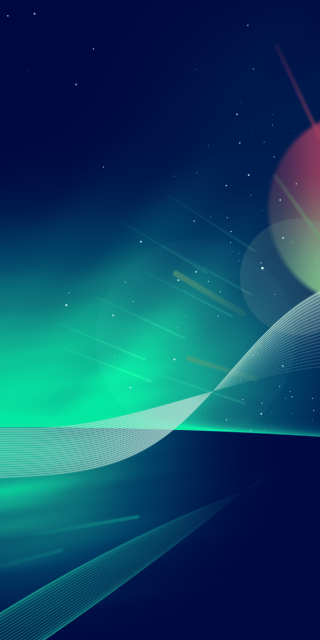
This background is drawn by a WebGL 2 fragment shader. Its source:

```glsl
#version 300 es
precision highp float;
// Aurora glow over a dark horizon, crossed by two twisted ribbons of fine lines.
// Glow strength is summed from soft blobs, shaped by stretched noise and mapped
// through a colour ramp; lens discs, light streaks and hashed stars lie on top.
uniform vec2 u_resolution;
out vec4 fragColor;

const vec3 NAVY = vec3(0.0, 0.03, 0.255);
const vec3 BLUE = vec3(0.005, 0.26, 0.41);
const vec3 TEAL = vec3(0.05, 0.47, 0.49);
const vec3 SEA = vec3(0.06, 0.67, 0.57);
const vec3 GREEN = vec3(0.02, 0.91, 0.63);
const vec3 PALE = vec3(0.72, 0.88, 0.83);

float hash(vec2 p) {
  vec3 q = fract(p.xyx * 0.1031);
  q += dot(q, q.yzx + 33.33);
  return fract((q.x + q.y) * q.z);
}

float noise(vec2 p) {
  vec2 i = floor(p), f = fract(p);
  f = f * f * (3.0 - 2.0 * f);
  float low = mix(hash(i), hash(i + vec2(1, 0)), f.x);
  float high = mix(hash(i + vec2(0, 1)), hash(i + vec2(1, 1)), f.x);
  return mix(low, high, f.y);
}

float blob(vec2 p, vec2 centre, vec2 radius) {
  vec2 q = (p - centre) / radius;
  return exp(-dot(q, q));
}

vec3 auroraRamp(float g) {
  vec3 c = mix(NAVY, BLUE, smoothstep(0.0, 0.38, g));
  c = mix(c, TEAL, smoothstep(0.3, 0.6, g));
  c = mix(c, SEA, smoothstep(0.55, 0.8, g));
  return mix(c, GREEN, smoothstep(0.75, 1.0, g));
}

float disc(vec2 p, vec2 centre, float radius, float soft) {
  return 1.0 - smoothstep(-soft, soft, length(p - centre) - radius);
}

// Capsule that brightens from a to b
float streak(vec2 p, vec2 a, vec2 b, float width, float soft) {
  vec2 d = b - a;
  float t = clamp(dot(p - a, d) / dot(d, d), 0.0, 1.0);
  float dist = length(p - a - d * t);
  return (1.0 - smoothstep(width - soft, width + soft, dist)) * (0.25 + 0.75 * t);
}

// x: place across the band, y: band coverage, z: fine lines
vec3 ribbon(float y, float a, float b, float count, float px) {
  float span = b - a;
  float s = clamp((y - a) / (abs(span) < 0.001 ? 0.001 : span), 0.0, 1.0);
  float cover = smoothstep(-px, px, y - min(a, b)) * smoothstep(-px, px, max(a, b) - y);
  float dist = (0.5 - abs(fract(s * count + 0.5) - 0.5)) * abs(span) / count;
  return vec3(s, cover, cover * (1.0 - smoothstep(0.0008, 0.0008 + px, dist)));
}

float stars(vec2 p, float cells, float density, float px) {
  vec2 cell = floor(p * cells);
  vec2 centre = cell + 0.2 + 0.6 * vec2(hash(cell + 17.0), hash(cell + 43.0));
  float size = hash(cell + 71.0);
  float radius = mix(0.001, 0.0036, size * size);
  float lit = step(hash(cell + 5.0), density) * mix(0.3, 0.85, size);
  return lit * disc(p, centre / cells, radius, px * 0.7);
}

void main() {
  vec2 p = gl_FragCoord.xy / u_resolution * vec2(1.0, 2.0);
  float px = 2.0 / u_resolution.y;
  float horizon = 0.667 - 0.032 * p.x * p.x;
  float above = smoothstep(-px, px, p.y - horizon);

  // Sky glow with slanting rays, ground glow with flat wisps
  float rays = noise(vec2(dot(p, vec2(0.77, -0.64)) * 9.0, dot(p, vec2(0.64, 0.77)) * 1.5));
  float wisps = noise(vec2(p.x * 2.5, (p.y - 0.15 * p.x) * 26.0));
  float sky = blob(p, vec2(0.0, 0.75), vec2(0.75, 0.42));
  sky += 0.27 * blob(p, vec2(0.55, 1.0), vec2(0.35, 0.36));
  sky += 0.15 * blob(p, vec2(0.9, 1.65), vec2(0.5, 0.45));
  sky = sky * (0.86 + 0.24 * rays) + 0.04 * (wisps - 0.5) * sky;
  sky += 0.75 * exp(-abs(p.y - horizon) / 0.014) * (1.0 - 0.25 * p.x);
  float ground = 0.85 * blob(p, vec2(0.0, 0.55), vec2(0.5, 0.34));
  ground *= 0.82 + 0.32 * wisps;
  vec3 color = auroraRamp(mix(ground, sky, above));

  // Lens discs
  color += 0.018 * disc(p, vec2(0.61, 0.94), 0.312, px) * above;
  vec3 lens = mix(vec3(0.55, 0.85, 0.56), vec3(0.66, 0.25, 0.38), smoothstep(1.1, 1.5, p.y));
  float lensAlpha = mix(0.32, 0.85, smoothstep(0.84, 1.02, p.x));
  color = mix(color, lens, lensAlpha * disc(p, vec2(1.146, 1.349), 0.307, 0.012));
  color = mix(color, vec3(0.5, 0.62, 0.58), 0.2 * disc(p, vec2(0.932, 1.135), 0.182, px));

  // Light streaks: a few strong ones, then faint scattered ones
  vec3 olive = vec3(0.42, 0.62, 0.45);
  color = mix(color, olive, 0.55 * streak(p, vec2(0.76, 1.02), vec2(0.55, 1.145), 0.009, 0.004));
  color = mix(color, olive, 0.5 * streak(p, vec2(0.8, 0.815), vec2(0.59, 0.88), 0.008, 0.004));
  color = mix(color, olive, 0.65 * streak(p, vec2(0.86, 1.45), vec2(1.02, 1.23), 0.006, 0.005));
  color = mix(color, lens, 0.5 * streak(p, vec2(0.865, 1.855), vec2(1.0, 1.57), 0.007, 0.005));
  color = mix(color, SEA, 0.5 * streak(p, vec2(0.11, 0.33), vec2(0.43, 0.385), 0.005, 0.005));
  color = mix(color, TEAL, 0.6 * streak(p, vec2(0.0, 0.23), vec2(0.19, 0.28), 0.006, 0.005));
  for (float i = 0.0; i < 8.0; i++) {
    vec2 start = vec2(0.05 + 0.6 * hash(vec2(i, 3.0)), 0.83 + 0.08 * i);
    vec2 end = start + vec2(0.27, -0.09 - 0.012 * i);
    color += vec3(0.05, 0.09, 0.04) * streak(p, start, end, 0.003, 0.003) * above;
  }

  // Upper ribbon, twisting where its two edges cross
  float edgeA = 0.664 + 0.19 * smoothstep(0.1, 1.1, p.x);
  float edgeB = 0.5 + 0.68 / (1.0 + exp(-6.8 * (p.x - 0.72)));
  vec3 band = ribbon(p.y, edgeA, edgeB, 22.0, px);
  float past = smoothstep(0.58, 0.78, p.x);
  float fill = mix(mix(0.16, 0.52, smoothstep(0.0, 0.55, p.x)), 0.5 * band.x * band.x, past);
  color = mix(color, PALE, fill * band.y + 0.26 * band.z * mix(1.0, 0.4 + 0.6 * band.x, past));

  // Lower ribbon, fading to the right
  float edgeC = 0.086 + p.x * (0.62 - 0.16 * p.x);
  float edgeD = -0.095 + p.x * (0.66 + 0.1 * p.x);
  vec3 veil = ribbon(p.y, edgeC, edgeD, 18.0, px);
  float rim = pow(abs(veil.x * 2.0 - 1.0), 6.0);
  float fade = 1.0 - smoothstep(0.1, 0.92, p.x);
  color = mix(color, vec3(0.1, 0.75, 0.62), fade * (veil.y * (0.16 + 0.4 * rim) + 0.22 * veil.z));

  // Stars gather along a slanted belt and above the right horizon
  float belt = blob(p, vec2(0.79, 1.38), vec2(0.13, 0.2)) + blob(p, vec2(0.83, 0.76), vec2(0.17, 0.09));
  belt += 0.4 * blob(p, vec2(0.52, 1.0), vec2(0.2, 0.22));
  float glints = stars(p, 30.0, 0.015 + 0.45 * belt, px) * above;
  glints += disc(p, vec2(0.82, 1.162), 0.004, px * 0.7);
  glints += 0.6 * disc(p, vec2(0.238, 1.736), 0.0028, px * 0.7);
  color = mix(color, vec3(0.8, 0.95, 0.95), min(glints, 1.0));

  fragColor = vec4(color, 1.0);
}
```
